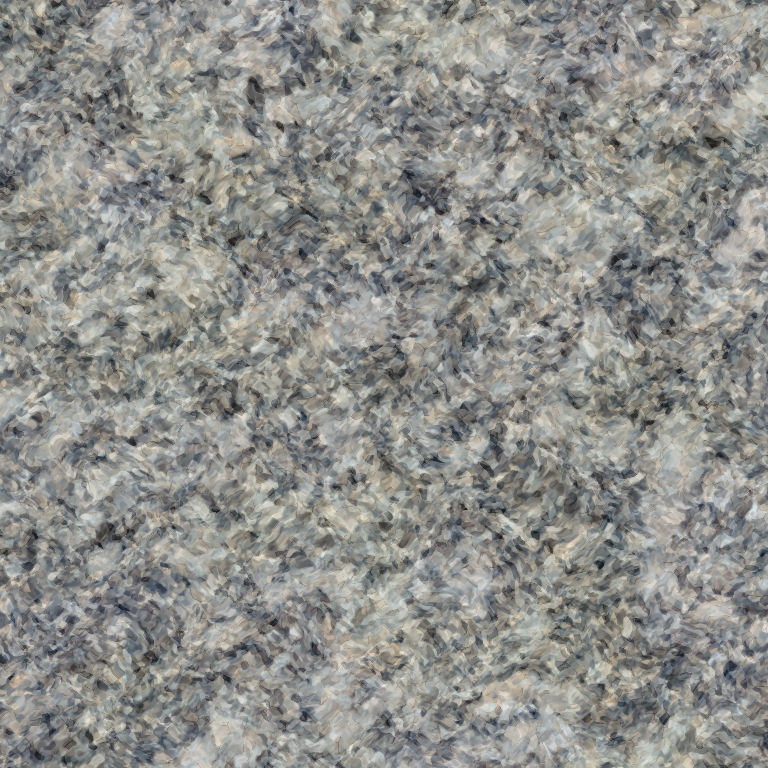
Give the GLSL for this texture, as a WebGL 1 fragment shader.

```glsl
precision highp float;
// Grey granite: interlocking pale, grey and dark mineral grains with faint warm stains.
uniform vec2 u_resolution;

const vec3 COOL_SHIFT = vec3(-0.010, 0.000, 0.018);
const vec3 CREAM_SHIFT = vec3(0.004, 0.003, -0.026);
const vec3 WARM_TINT = vec3(0.075, 0.005, -0.060);
const vec3 OLIVE_TINT = vec3(0.008, 0.012, -0.030);

// Three random values for one cell.
vec3 hash3(vec2 cell) {
  vec3 h = fract(cell.xyx * vec3(0.1031, 0.1030, 0.0973));
  h += dot(h, h.yxz + 33.33);
  return fract((h.xxy + h.yzz) * h.zyx);
}

// Layered sines that bend the grain outlines.
vec2 warp(vec2 p) {
  vec2 bend = 0.006 * sin(p.yx * 31.0 + 2.0 * sin(p * 17.0));
  bend += 0.0022 * sin(p.yx * 113.0 + 2.0 * sin(p * 59.0 + 1.0));
  bend += 0.0008 * sin(p.yx * 307.0 + 2.0 * sin(p * 173.0 + 2.0));
  return p + bend;
}

// Turns the plane, then stretches features along the given direction.
vec2 orient(vec2 p, float angle, float stretch) {
  float c = cos(angle);
  float s = sin(angle);
  return vec2(c * p.x + s * p.y, c * p.y - s * p.x) * vec2(1.0 / stretch, stretch);
}

// Soft cellular noise: x = grain brightness, y = grain tint, z = closeness to a seam.
vec3 grains(vec2 p, float sharpness, float seed) {
  vec2 home = floor(p);
  vec2 local = p - home;
  vec2 blended = vec2(0.0);
  float total = 0.0;
  float strongest = 0.0;
  for (int y = -1; y <= 1; y++) {
    for (int x = -1; x <= 1; x++) {
      vec2 offset = vec2(float(x), float(y));
      vec3 rnd = hash3(home + offset + seed);
      vec2 center = offset + 0.1 + 0.8 * rnd.xy;
      vec2 away = center - local;
      float weight = exp(-sharpness * dot(away, away));
      vec2 traits = vec2(rnd.z, fract(rnd.z * 7.31 + rnd.x * 3.7));
      blended += weight * traits;
      total += weight;
      strongest = max(strongest, weight);
    }
  }
  return vec3(blended / total, 1.0 - strongest / total);
}

void main() {
  vec2 uv = gl_FragCoord.xy / min(u_resolution.x, u_resolution.y);
  vec2 p = warp(uv);

  // Grain layers, from broad patches down to crystal flecks.
  vec3 patches = grains(orient(p, 0.4, 1.1) * 9.0, 5.0, 11.0);
  vec3 coarse = grains(orient(p, 0.5, 1.2) * 27.0, 9.0, 37.0);
  vec3 medium = grains(orient(p, 0.6, 1.2) * 62.0, 12.0, 71.0);
  vec3 fine = grains(orient(p, -0.6, 1.15) * 125.0, 14.0, 113.0);
  vec3 fleck = grains(orient(p, 0.7, 1.25) * 225.0, 10.0, 193.0);
  vec3 mica = grains(orient(p, -0.7, 1.2) * 100.0, 18.0, 251.0);

  // Pale feldspar stays calm; darker areas are busier.
  float feldspar = smoothstep(0.55, 0.85, 0.7 * coarse.x + 0.3 * patches.x);
  float busyness = mix(1.08, 0.6, feldspar);

  float tone = 0.562;
  tone += 0.12 * (patches.x - 0.5) + 0.17 * (coarse.x - 0.5);
  tone += busyness * 0.23 * (medium.x - 0.5);
  tone += busyness * 0.25 * (fine.x - 0.5);
  tone += busyness * 0.15 * (fleck.x - 0.5);
  tone += 0.04 * feldspar;

  // Dark mica crystals and thin broken seams between grains.
  float micaMask = smoothstep(0.80, 0.92, mica.x) * (1.0 - 0.75 * feldspar);
  tone -= 0.17 * micaMask;
  float seam = smoothstep(0.25, 0.5, medium.z) * smoothstep(0.55, 0.8, fine.y);
  tone -= 0.12 * seam;
  tone = clamp(tone, 0.12, 0.88);

  // Dark grains lean blue, pale ones lean cream, with scattered warm stains.
  vec3 color = vec3(tone) + mix(COOL_SHIFT, CREAM_SHIFT, smoothstep(0.25, 0.72, tone));
  color += 0.65 * WARM_TINT * (medium.y - 0.5);
  color += 0.50 * WARM_TINT * (fine.y - 0.5);
  color += OLIVE_TINT * (patches.y - 0.5);
  float stain = smoothstep(0.72, 0.95, coarse.y) * smoothstep(0.4, 0.7, tone);
  color += 0.6 * WARM_TINT * stain * fine.y;

  gl_FragColor = vec4(color, 1.0);
}
```
